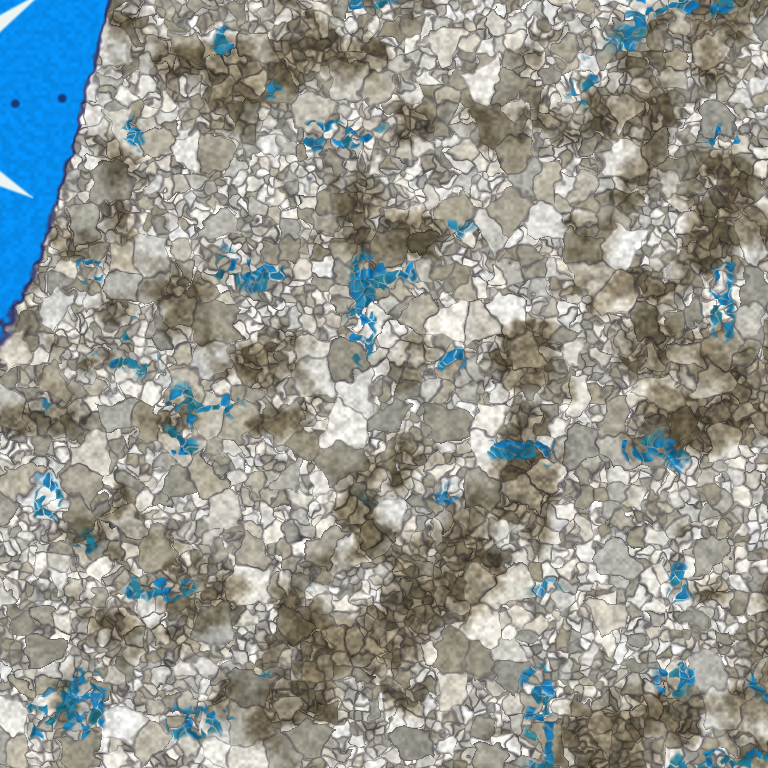
A WebGL 2 fragment shader for this texture:

```glsl
#version 300 es
precision highp float;
// Thin section of a granular rock: three sizes of ragged Voronoi grains are
// layered from fine to coarse, outlined, stained by brown clouds and pierced by
// small blue pores. A smooth blue resin area fills the upper left corner.
uniform vec2 u_resolution;
out vec4 fragColor;

const vec3 PALE = vec3(0.945, 0.935, 0.905);
const vec3 OLIVE = vec3(0.60, 0.585, 0.53);
const vec3 OUTLINE = vec3(0.35, 0.335, 0.345);
const vec3 STAIN = vec3(0.62, 0.585, 0.51);
const vec3 RESIN = vec3(0.03, 0.56, 0.95);
const vec3 RESIN_RIM = vec3(0.13, 0.14, 0.36);
const vec3 TEAL = vec3(0.12, 0.46, 0.54);
const vec3 STREAK = vec3(0.93, 0.96, 0.95);

float hash(vec2 p) {
    return fract(sin(dot(p, vec2(127.1, 311.7))) * 43758.5453);
}

float noise(vec2 p) {
    vec2 i = floor(p), f = fract(p);
    f = f * f * (3.0 - 2.0 * f);
    return mix(mix(hash(i), hash(i + vec2(1, 0)), f.x),
               mix(hash(i + vec2(0, 1)), hash(i + vec2(1, 1)), f.x), f.y);
}

float fbm(vec2 p) {
    float sum = 0.0, gain = 0.55;
    for (int i = 0; i < 4; i++) {
        sum += gain * noise(p);
        p = p * 2.1 + 17.3;
        gain *= 0.5;
    }
    return sum;
}

vec2 jitter(vec2 p, float scale) {
    return vec2(noise(p * scale), noise(p * scale + 23.0)) - 0.5;
}

// x: distance to the cell border in cell units, yz: cell id
vec3 voronoi(vec2 p) {
    vec2 base = floor(p), nearest = vec2(8.0), second = vec2(8.0), id = base;
    for (int y = -1; y <= 1; y++)
    for (int x = -1; x <= 1; x++) {
        vec2 cell = base + vec2(x, y);
        vec2 r = cell + 0.1 + 0.8 * vec2(hash(cell), hash(cell + 71.7)) - p;
        if (dot(r, r) < dot(nearest, nearest)) {
            second = nearest;
            nearest = r;
            id = cell;
        } else if (dot(r, r) < dot(second, second)) {
            second = r;
        }
    }
    return vec3(dot(0.5 * (nearest + second), normalize(second - nearest)), id);
}

// Lays the grains of one size over a colour; share is the part of cells filled
vec3 addGrains(vec3 under, vec2 p, float scale, float share, float seed) {
    vec3 cell = voronoi(p * scale + seed);
    vec2 id = cell.yz + seed;
    float border = cell.x / scale;
    float cluster = noise((cell.yz - seed) / scale * 8.0 + 31.0) - 0.5;
    float present = step(hash(id + 3.1), share + 0.4 * cluster);
    vec3 grain = mix(OLIVE, PALE, smoothstep(0.05, 0.95, hash(id + 9.4)));
    grain += 0.05 * (hash(id + 5.2) - 0.5) * vec3(-0.4, 0.1, 1.0);
    float width = mix(0.0018, 0.0050, noise(p * 70.0 + seed));
    float line = 1.0 - smoothstep(0.0, width, border);
    float strength = mix(0.5, 1.0, hash(id + 6.6)) * mix(0.6, 1.15, noise(p * 90.0));
    return mix(under, mix(grain, OUTLINE, line * strength), present);
}

// Blue fillings of scattered groups of fine cells
vec3 addPores(vec3 under, vec2 p, float scale) {
    vec3 cell = voronoi(p * scale + 40.0);
    float group = smoothstep(0.80, 0.88, noise(p * 17.0 + 83.0));
    float open = step(0.45, hash(cell.yz + 2.8));
    vec3 colour = mix(TEAL, RESIN * 0.85, 0.8 * hash(cell.yz + 8.3));
    colour *= 0.65 + 0.6 * noise(p * 180.0);
    return mix(under, colour, 0.9 * group * open * smoothstep(-0.1, 0.2, cell.x));
}

// Distance to a segment whose radius shrinks to zero at b
float taper(vec2 p, vec2 a, vec2 b, float radius) {
    vec2 ab = b - a;
    float t = clamp(dot(p - a, ab) / dot(ab, ab), 0.0, 1.0);
    return length(p - a - ab * t) - radius * (1.0 - t);
}

vec3 resin(vec2 p) {
    vec3 colour = RESIN * (0.92 + 0.14 * noise(p * 190.0));
    float streak = min(taper(p, vec2(-0.01, 0.963), vec2(0.055, 1.01), 0.010),
                       taper(p, vec2(-0.01, 0.772), vec2(0.042, 0.743), 0.010));
    colour = mix(colour, STREAK, 1.0 - smoothstep(-0.002, 0.003, streak));
    float spot = min(length(p - vec2(0.020, 0.865)), length(p - vec2(0.081, 0.872)));
    return mix(colour, RESIN_RIM, 0.8 * (1.0 - smoothstep(0.003, 0.008, spot)));
}

void main() {
    vec2 uv = gl_FragCoord.xy / u_resolution;
    vec2 p = uv + 0.013 * jitter(uv, 50.0) + 0.007 * jitter(uv, 125.0);

    // Grains from fine to coarse
    vec3 colour = addGrains(OUTLINE, p, 78.0, 2.0, 0.0);
    colour = addGrains(colour, p, 44.0, 0.44, 13.0);
    colour = addGrains(colour, p, 23.0, 0.27, 29.0);

    // Brown clouds, denser to the right, and a fine mottling
    float cloud = smoothstep(0.52, 0.76, fbm(p * 13.0 + 4.0) + 0.10 * (uv.x - 0.5));
    colour *= mix(vec3(1.0), STAIN, cloud);
    float mottle = noise(uv * 240.0) + noise(uv * 130.0 + 9.0) - 1.0;
    colour *= 1.0 + mottle * mix(0.20, 0.34, cloud);
    colour = addPores(colour, p, 85.0);

    // Resin area with a ragged dark rim
    float inside = 0.25 * (uv.y - 0.564 - 0.436 * pow(uv.x / 0.142, 1.4));
    inside += 0.005 * (noise(uv * 45.0) - 0.5) + 0.005 * (noise(uv * 110.0) - 0.5);
    colour = mix(colour, RESIN_RIM, 0.8 * smoothstep(-0.004, 0.0, inside));
    colour = mix(colour, resin(uv), smoothstep(0.0, 0.004, inside));
    fragColor = vec4(colour, 1.0);
}
```
